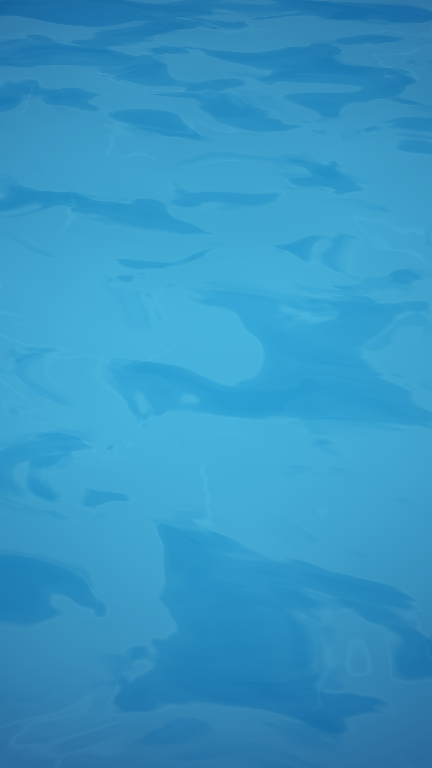
A WebGL 2 fragment shader for this texture:

```glsl
#version 300 es
precision highp float;

uniform vec2 u_resolution;
out vec4 fragColor;

float hash(vec2 p) {
    return fract(sin(dot(p, vec2(127.1, 311.7))) * 43758.5453);
}

float noise(vec2 p) {
    vec2 cell = floor(p), f = fract(p);
    f = f * f * f * (f * (f * 6.0 - 15.0) + 10.0);
    return mix(mix(hash(cell), hash(cell + vec2(1, 0)), f.x),
               mix(hash(cell + vec2(0, 1)), hash(cell + vec2(1, 1)), f.x), f.y);
}

float fbm(vec2 p) {
    float sum = 0.0, weight = 0.56;
    for (int i = 0; i < 4; i++) {
        sum += weight * noise(p);
        p = mat2(1.9, 0.25, -0.35, 1.9) * p + 17.3;
        weight *= 0.46;
    }
    return sum;
}

// Water plane: ripples grow taller and wider towards the viewer.
vec2 waterPlane(vec2 p) {
    float near = 1.0 - p.y;
    float tilted = near - 0.13 * (p.x - 0.28) * (0.4 + near);
    return vec2((p.x - 0.28) * mix(11.0, 6.5, near) + 20.0,
                14.0 * log(tilted + 0.25) + 40.0);
}

void main() {
    vec2 p = gl_FragCoord.xy / u_resolution.y;
    float aspect = u_resolution.x / u_resolution.y;
    float near = 1.0 - p.y;
    vec2 q = waterPlane(p);

    // Broad pool of light, fading to the edges
    vec2 d = vec2(p.x / aspect - 0.5, p.y - 0.53) * 2.0;
    float glow = clamp(1.0 - 0.24 * d.x * d.x - 0.88 * d.y * d.y, -0.15, 1.0);
    vec3 color = mix(vec3(0.175, 0.455, 0.645), vec3(0.272, 0.695, 0.855), glow);

    // Bent coordinates give the ripples pointed, curling ends
    vec2 bend = vec2(noise(q * 0.8 + 5.2), noise(q * 0.9 + 31.7)) - 0.5;
    vec2 w = q + bend * vec2(1.5, 1.1);

    // Soft swell under the surface
    color += (fbm(q * vec2(0.5, 0.35) + 9.0) - 0.5) * vec3(0.04, 0.05, 0.045);

    // Flat saturated patches with fairly crisp edges
    float ripple = fbm(w);
    float level = mix(0.53, 0.58, smoothstep(0.0, 0.5, near));
    float patchMask = smoothstep(level - 0.025, level + 0.035, ripple);
    float core = smoothstep(level + 0.05, level + 0.17, ripple);
    color -= patchMask * vec3(0.066, 0.043, 0.018);
    color -= core * vec3(0.022, 0.018, 0.010);

    // Small slivers beside the patches
    float sliver = fbm(w * vec2(1.5, 1.9) + 63.0);
    float sliverMask = smoothstep(0.60, 0.66, sliver) * smoothstep(0.36, 0.54, ripple);
    color -= sliverMask * (1.0 - 0.6 * patchMask) * vec3(0.040, 0.026, 0.010);

    // Pale rims and faint creases of light
    float rim = 1.0 - smoothstep(0.0, 0.022, abs(ripple - level + 0.03));
    color += rim * noise(q * 1.7 + 3.0) * vec3(0.014, 0.016, 0.014);
    float crease = 1.0 - smoothstep(0.0, 0.03, abs(fbm(w * vec2(0.9, 0.6) + 88.0) - 0.5));
    float creaseZone = smoothstep(0.5, 0.75, noise(q * 0.7 + 47.0));
    color += crease * creaseZone * vec3(0.022, 0.024, 0.020);

    fragColor = vec4(color, 1.0);
}
```
